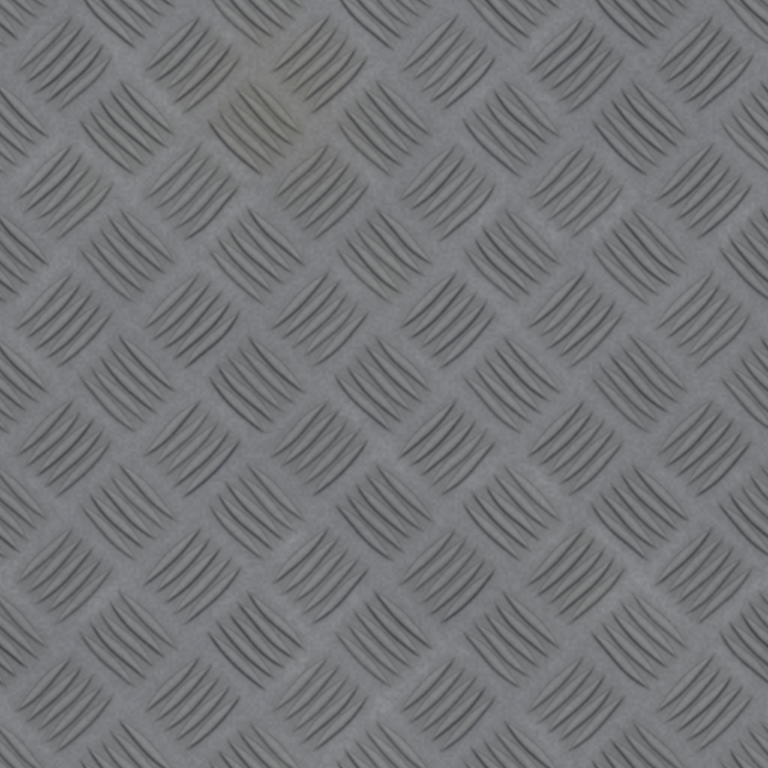
Give the GLSL for this texture, as a Shadertoy shader.

```glsl
const float REPEATS = 6.0;          // cells across and down
const float BAR_SPACING = 0.110;    // the lengths below are in cells
const float BAR_HALF_LENGTH = 0.342;
const float BAR_HALF_WIDTH = 0.044;
const float CREASE_WIDTH = 0.0145;
const float CREASE_DEPTH = 0.135;
const float RIM_DEPTH = 0.04;
const float GLINT = 0.042;
const float HOLLOW_DEPTH = 0.03;
const float GRAIN = 0.06;
const float SCUFF = 0.03;
const float CLOUD = 0.03;
const vec3 STEEL = vec3(0.489, 0.493, 0.500);
const vec3 COOL_TINT = vec3(0.0, 0.001, 0.014);
const vec3 WARM_TINT = vec3(0.007, 0.003, -0.016);
const vec2 STAIN_CENTER = vec2(0.36, 0.86);

float hash(vec2 p) {
    vec3 q = fract(vec3(p.xyx) * 0.1031);
    q += dot(q, q.yzx + 33.33);
    return fract((q.x + q.y) * q.z);
}

// Value noise that wraps after a whole number of cells
float noise(vec2 uv, float cells) {
    vec2 p = uv * cells;
    vec2 i = floor(p), f = fract(p);
    f = f * f * (3.0 - 2.0 * f);
    vec2 a = mod(i, cells), b = mod(i + 1.0, cells);
    float seed = cells * 1.37;
    return mix(mix(hash(a + seed), hash(vec2(b.x, a.y) + seed), f.x),
               mix(hash(vec2(a.x, b.y) + seed), hash(b + seed), f.x), f.y);
}

float fbm(vec2 uv, float cells) {
    float sum = 0.0, weight = 0.5;
    for (int i = 0; i < 4; i++) {
        sum += weight * noise(uv, cells);
        cells *= 2.0;
        weight *= 0.5;
    }
    return sum / 0.9375;
}

float bell(float x, float width) {
    x /= width;
    return exp(-x * x);
}

// Group of five raised lens bars: x = brightness change, y = coverage
vec2 barGroup(vec2 q, vec2 id) {
    float shade = 0.0;
    for (int k = -2; k <= 2; k++) {
        float n = float(k);
        vec2 seed = id * 7.0 + vec2(n + 3.0, 2.0 * n + 9.0);
        float slide = (hash(seed) - 0.5) * 0.03;
        float halfLength = BAR_HALF_LENGTH * (0.95 + 0.1 * hash(seed + 41.0));
        float t = (q.x - slide) / halfLength;
        float lens = max(1.0 - t * t, 0.0);
        float bend = (hash(seed + 83.0) - 0.5) * 0.014 * sin(t * 4.0);
        float d = q.y - n * BAR_SPACING - bend;
        float w = BAR_HALF_WIDTH * pow(lens, 1.25);
        float taper = smoothstep(0.0, 0.5, lens);
        float strength = 0.75 + 0.5 * hash(seed + 17.0);
        // Shadowed lower flank, faint upper rim, lit crown
        shade -= CREASE_DEPTH * strength * taper * bell(d + 0.85 * w, CREASE_WIDTH);
        shade -= RIM_DEPTH * taper * bell(d - w, 0.7 * CREASE_WIDTH);
        shade += GLINT * taper * bell(d - 0.25 * w, 0.022);
    }
    vec2 box = abs(q) - vec2(0.23, 0.2);
    float d = length(max(box, 0.0)) - 0.06;
    float cover = 1.0 - smoothstep(-0.05, 0.09, d);
    shade -= HOLLOW_DEPTH * cover * (0.75 + 0.5 * hash(id + 5.0));
    return vec2(shade, cover);
}

void mainImage(out vec4 fragColor, in vec2 fragCoord) {
    vec2 uv = fragCoord / iResolution.xy;
    vec2 p = uv * REPEATS;

    // Rising groups at cell centres, falling groups at cell corners
    vec2 a = fract(p) - 0.5;
    vec2 b = fract(p + 0.5) - 0.5;
    vec2 rising = barGroup(vec2(a.x + a.y, a.y - a.x) * 0.7071, mod(floor(p), REPEATS));
    vec2 falling = barGroup(vec2(b.x - b.y, b.x + b.y) * 0.7071,
                            mod(floor(p + 0.5), REPEATS) + 20.0);
    float relief = rising.x + falling.x;
    float ground = 1.0 - max(rising.y, falling.y);

    // Cloudy tone, fine grain and pale scuffs on the flat metal
    float cloud = fbm(uv, 5.0) - 0.5;
    float grain = 0.65 * noise(uv, 256.0) + 0.35 * noise(uv, 128.0) - 0.5;
    float scuff = smoothstep(0.5, 0.75, fbm(uv + 0.37, 12.0));
    scuff *= 0.2 + 1.2 * noise(uv, 200.0);
    float tone = relief + CLOUD * cloud + GRAIN * grain * mix(0.6, 1.0, ground);
    tone += SCUFF * scuff * mix(0.2, 1.0, ground);

    // Cool flat metal, faint warm discolouration
    vec2 away = fract(uv - STAIN_CENTER + 0.5) - 0.5;
    float stain = bell(length(away), 0.12) * (0.5 + fbm(uv, 8.0));
    stain += 0.3 * smoothstep(0.45, 0.75, fbm(uv + 0.61, 4.0));
    vec3 color = STEEL + tone + WARM_TINT * stain;
    color += COOL_TINT * max(ground, smoothstep(0.05, 0.15, -relief));
    fragColor = vec4(clamp(color, 0.0, 1.0), 1.0);
}
```
